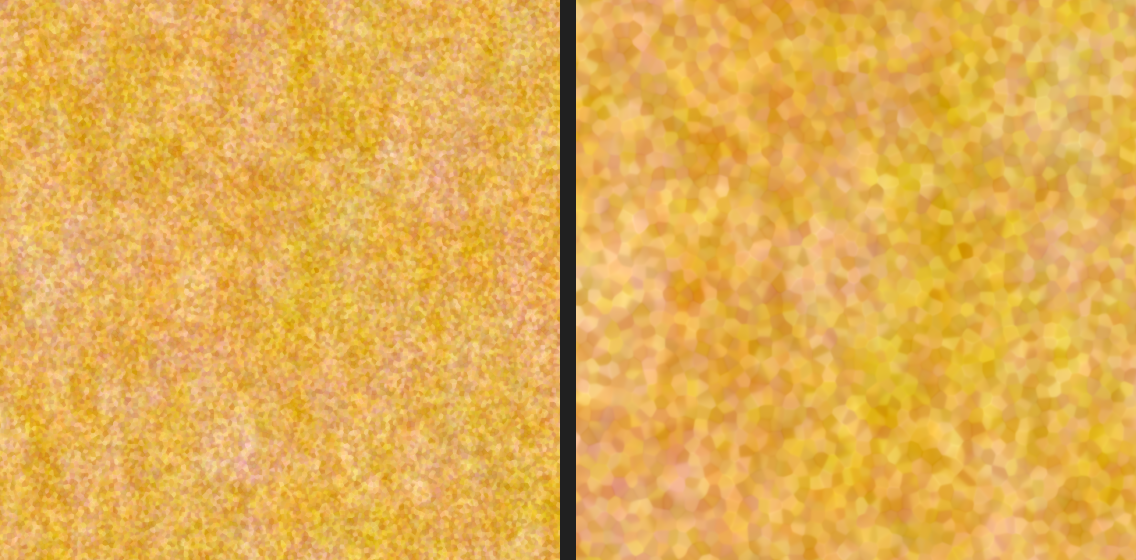
Left, the full canvas; right, a detail of the centre.
Give the GLSL for this texture, as a WebGL 2 fragment shader.

```glsl
#version 300 es
precision highp float;
// Mottled golden surface: fine soft grains over upright amber and pale clouds.

uniform vec2 u_resolution;
out vec4 fragColor;

vec3 hash3(vec2 cell) {
  vec3 p = fract(vec3(cell.xyx) * vec3(0.1031, 0.1030, 0.0973));
  p += dot(p, p.yxz + 33.33);
  return fract((p.xxy + p.yzz) * p.zyx);
}

// Soft cellular noise: three independent channels, mean 0 and deviation near 1.
vec3 softCells(vec2 p, float seed, float sharpness) {
  vec2 base = floor(p);
  vec3 total = vec3(0.0);
  float energy = 0.0001;
  for (int y = -1; y <= 1; y++) {
    for (int x = -1; x <= 1; x++) {
      vec2 cell = base + vec2(x, y);
      vec2 offset = cell + hash3(cell + seed).xy - p;
      float weight = exp(-sharpness * dot(offset, offset));
      total += weight * (hash3(cell + seed + 71.0) - 0.5);
      energy += weight * weight;
    }
  }
  return 3.46 * total / sqrt(energy);
}

void main() {
  vec2 uv = gl_FragCoord.xy / u_resolution.y;

  // Four sizes of feature, the middle ones stretched upright
  vec3 grain = softCells(uv * vec2(158.0, 146.0), 11.0, 5.0);
  vec3 clump = softCells(uv * vec2(68.0, 56.0), 237.0, 4.5);
  vec3 cloud = softCells(uv * vec2(23.0, 14.0), 419.0, 4.0);
  vec3 region = softCells(uv * vec2(6.0, 4.5), 653.0, 3.5);

  // Each colour direction takes its own blend of sizes
  float light = 0.82 * grain.x + 0.42 * clump.x + 0.22 * cloud.x;
  float pale = 0.52 * grain.y + 0.44 * clump.y + 0.60 * cloud.y + 0.25 * region.y;
  float pink = 0.72 * grain.z + 0.45 * clump.z + 0.30 * cloud.z + 0.40 * region.z;

  vec3 color = vec3(0.902, 0.698, 0.316);
  color += light * vec3(0.034, 0.050, 0.050);
  color += pale * vec3(0.002, 0.012, 0.085);
  color += pink * vec3(0.008, -0.021, 0.028);

  fragColor = vec4(clamp(color, 0.0, 1.0), 1.0);
}
```
